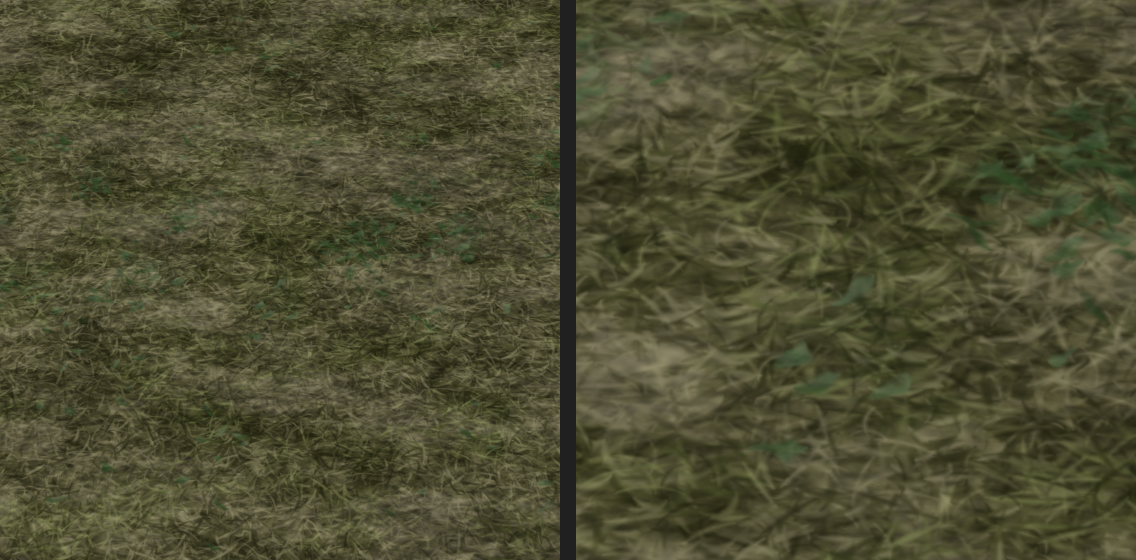
Left: the whole. Right: its middle third, enlarged.
Reproduce this texture procedurally as a WebGL 2 fragment shader.

```glsl
#version 300 es
precision highp float;

uniform vec2 u_resolution;
out vec4 fragColor;

const int BLADE_LAYERS = 15;
const int LEAF_LAYERS = 4;
const float BLADE_CELLS = 29.0;
const float LEAF_CELLS = 29.0;
const float SOFTNESS = 0.0021;
const float BLADE_OPACITY = 0.62;
const float TONE_SPREAD = 1.08;
const float PATCH_CONTRAST = 0.85;
const float CLUMP_CONTRAST = 0.55;
const float WEED_HEIGHT = 0.62;
const float WEED_BAND = 0.15;

const vec3 SHADOW = vec3(0.140, 0.138, 0.065);
const vec3 OLIVE = vec3(0.305, 0.297, 0.187);
const vec3 STRAW = vec3(0.500, 0.480, 0.370);
const vec3 SOIL = vec3(0.350, 0.326, 0.262);
const vec3 GREEN_TINT = vec3(0.93, 1.03, 0.80);
const vec3 LEAF_DARK = vec3(0.16, 0.25, 0.12);
const vec3 LEAF_PALE = vec3(0.36, 0.43, 0.31);

// Integer hash: three values in 0..1
vec3 hash3(vec2 cell, int seed) {
  uvec3 v = uvec3(ivec3(ivec2(cell) + 4096, seed));
  v = v * 1664525u + 1013904223u;
  v.x += v.y * v.z; v.y += v.z * v.x; v.z += v.x * v.y;
  v ^= v >> 16u;
  v.x += v.y * v.z; v.y += v.z * v.x; v.z += v.x * v.y;
  return vec3(v >> 8u) / 16777216.0;
}

float noise(vec2 p, int seed) {
  vec2 i = floor(p), f = fract(p);
  f = f * f * (3.0 - 2.0 * f);
  float low = mix(hash3(i, seed).x, hash3(i + vec2(1, 0), seed).x, f.x);
  float high = mix(hash3(i + vec2(0, 1), seed).x, hash3(i + vec2(1, 1), seed).x, f.x);
  return mix(low, high, f.y);
}

float fbm(vec2 p, int seed) {
  float sum = 0.0, weight = 0.5;
  for (int i = 0; i < 4; i++) {
    sum += weight * noise(p, seed + i);
    p = p * 2.03 + 7.3;
    weight *= 0.5;
  }
  return sum / 0.9375;
}

vec3 turfColor(float tone) {
  tone = clamp(tone, 0.0, 1.0);
  return tone < 0.5 ? mix(SHADOW, OLIVE, tone * 2.0) : mix(OLIVE, STRAW, tone * 2.0 - 1.0);
}

// Coverage of a bent, tapered stroke along x; size is half length, half width
float stroke(vec2 q, float angle, float bend, vec2 size, float soft) {
  float c = cos(angle), s = sin(angle);
  q = vec2(c * q.x + s * q.y, c * q.y - s * q.x);
  float along = q.x / size.x;
  float taper = 1.0 - along * along;
  float d = abs(q.y + bend * taper) - size.y * taper;
  return smoothstep(soft, -soft, d) * smoothstep(0.0, 0.25, taper);
}

// Density of broad-leaved weeds, gathered in a horizontal band
float weedDensity(vec2 ground) {
  float offset = (ground.y / 1.35 - WEED_HEIGHT) / WEED_BAND;
  return smoothstep(0.56, 0.82, noise(ground * vec2(9.0, 15.0), 70)) * (0.08 + 0.92 * exp(-offset * offset));
}

void main() {
  vec2 uv = gl_FragCoord.xy / u_resolution;

  // Ground plane: finer and flatter towards the top
  float zoom = 1.0 + 0.55 * uv.y;
  vec2 ground = vec2((uv.x - 0.5) * zoom, uv.y * (1.0 + 0.55 * uv.y));
  float soft = SOFTNESS * zoom;

  // Broad patches, small flat clumps, bare soil and living grass
  float patches = fbm(ground * vec2(5.0, 11.0), 11) - 0.5;
  float clumps = fbm(ground * vec2(15.0, 36.0), 17) - 0.5;
  float bare = smoothstep(0.48, 0.72, fbm(ground * vec2(4.0, 12.0), 23));
  float lush = smoothstep(0.42, 0.66, fbm(ground * vec2(7.0, 13.0), 37));
  float weeds = weedDensity(ground);
  float baseTone = 0.535 + PATCH_CONTRAST * patches + CLUMP_CONTRAST * clumps
    + 0.10 * bare - 0.05 * lush - 0.16 * weeds;

  // Matted undergrowth
  float grain = fbm(ground * vec2(44.0, 80.0), 51) - 0.5;
  vec3 color = mix(turfColor(baseTone - 0.08 + grain), SOIL * (1.0 + grain + 0.6 * clumps), 0.65 * bare);

  // Overlapping grass blades, some of them fresh near the weeds
  for (int layer = 0; layer < BLADE_LAYERS; layer++) {
    float order = float(layer) / float(BLADE_LAYERS);
    vec2 p = ground * BLADE_CELLS + vec2(0.37, 0.61) * float(layer);
    for (int k = 0; k < 9; k++) {
      vec2 cell = floor(p) + vec2(k % 3, k / 3) - 1.0;
      vec3 place = hash3(cell, 100 + layer), look = hash3(cell, 200 + layer);
      float lean = place.z * 2.0 - 1.0;
      float flatness = clamp(0.35 + 0.5 * cell.y / BLADE_CELLS, 0.0, 0.9);
      float angle = 1.57 * lean * mix(1.0, abs(lean), flatness);
      vec2 size = vec2(mix(0.3, 0.85, look.x), mix(0.035, 0.09, look.y));
      float cover = stroke(p - cell - place.xy, angle, (look.y - 0.5) * 0.4, size, soft * BLADE_CELLS);
      float tone = baseTone + TONE_SPREAD * (look.z - 0.5) + 0.12 * (order - 0.5);
      vec3 blade = turfColor(tone) * mix(vec3(1.0), GREEN_TINT, lush * look.x);
      blade = mix(blade, mix(LEAF_DARK, LEAF_PALE, look.z), 0.7 * weeds * look.y);
      color = mix(color, blade, cover * BLADE_OPACITY * (1.0 - 0.3 * bare));
    }
  }

  // Clumps of small ragged leaves
  vec2 ragged = vec2(noise(ground * 85.0, 81), noise(ground * 85.0, 82)) - 0.5;
  for (int layer = 0; layer < LEAF_LAYERS; layer++) {
    vec2 p = ground * LEAF_CELLS + vec2(0.43, 0.29) * float(layer);
    for (int k = 0; k < 9; k++) {
      vec2 cell = floor(p) + vec2(k % 3, k / 3) - 1.0;
      vec3 place = hash3(cell, 300 + layer), look = hash3(cell, 400 + layer);
      vec2 center = cell + place.xy;
      if (place.z > 0.7 * weedDensity(center / LEAF_CELLS)) continue;
      vec2 size = vec2(mix(0.25, 0.65, look.x), mix(0.08, 0.22, look.y));
      vec2 q = p - center + 0.3 * ragged;
      float cover = stroke(q, (look.z - 0.5) * 2.0, 0.08, size, 1.3 * soft * LEAF_CELLS);
      float light = clamp(look.z + 1.5 * grain + 0.8 * q.y, 0.0, 1.0);
      color = mix(color, mix(LEAF_DARK, LEAF_PALE, light), 0.72 * cover);
    }
  }

  // Fine uneven light across the mat
  color *= 1.0 + 0.35 * (noise(ground * vec2(90.0, 140.0), 61) - 0.5);
  fragColor = vec4(color, 1.0);
}
```
